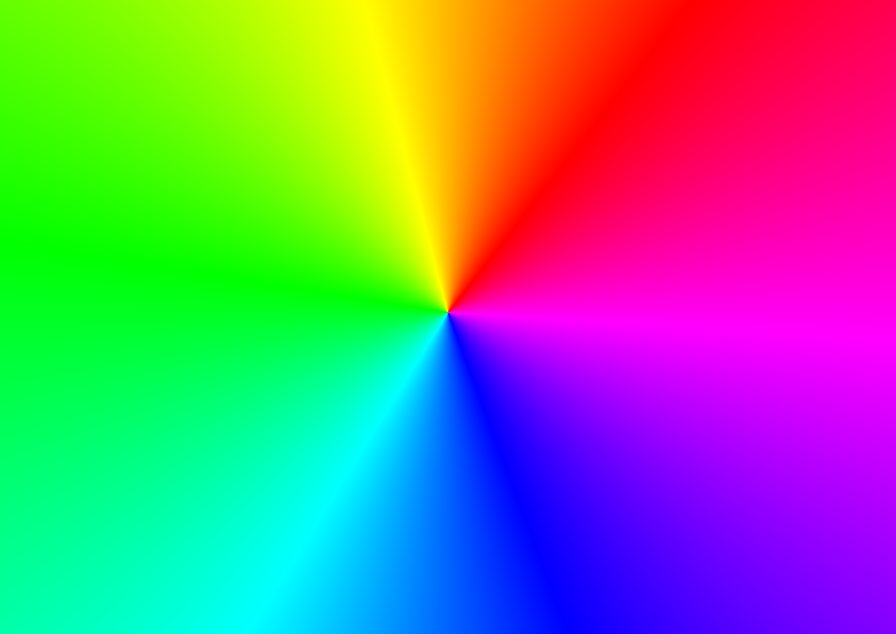
Give the GLSL for this background, as a Shadertoy shader.

```glsl
// Conic rainbow: six pure hues fanned around a point near the canvas centre.

// Fully saturated colour for a hue counted in sixths of the wheel (0 = red)
vec3 hueColor(float sixths) {
    return clamp(abs(mod(sixths + vec3(0.0, 4.0, 2.0), 6.0) - 3.0) - 1.0, 0.0, 1.0);
}

void mainImage(out vec4 fragColor, in vec2 fragCoord) {
    vec2 p = (fragCoord - vec2(0.5, 0.507) * iResolution.xy) / iResolution.y;

    // Counterclockwise angle in degrees, measured from the red ray
    float angle = mod(degrees(atan(p.y, p.x)) - 52.0, 360.0);

    // Rays of red, yellow, green, cyan, blue, magenta and red again
    float rays[7] = float[7](0.0, 53.0, 119.0, 186.0, 238.5, 304.5, 360.0);
    float sixths = 0.0;
    for (int i = 0; i < 6; i++) {
        sixths += clamp((angle - rays[i]) / (rays[i + 1] - rays[i]), 0.0, 1.0);
    }

    // Soften the single point where all hues meet
    float apex = 1.0 - smoothstep(0.0, 1.5 / iResolution.y, length(p));
    fragColor = vec4(mix(hueColor(sixths), vec3(0.5), apex), 1.0);
}
```
